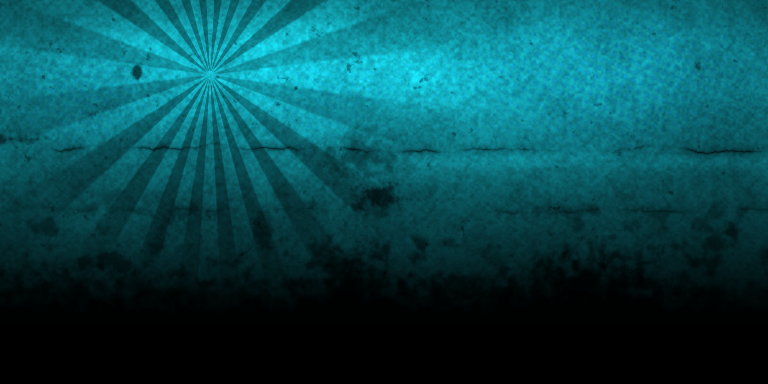
This background is drawn by a WebGL 1 fragment shader. Its source:

```glsl
precision highp float;

uniform vec2 u_resolution;

#define TINT vec3(0.10, 0.92, 1.0)
#define DOT_TINT vec3(0.07, 0.80, 1.04)
#define BURST_CENTER vec2(0.547, 0.805)
#define RAY_COUNT 20.0
#define RAY_STRETCH 1.55
#define RAY_PHASE 0.02
#define RAY_DARKNESS 0.34
#define DOT_PITCH 0.0235
#define FLOOR_HEIGHT 0.17
#define PEAK_LIGHT 0.66
#define GRAIN 0.34

float hash(vec2 p) {
  return fract(sin(dot(p, vec2(127.1, 311.7))) * 43758.5453);
}

float noise(vec2 p) {
  vec2 i = floor(p), f = fract(p);
  f = f * f * (3.0 - 2.0 * f);
  return mix(mix(hash(i), hash(i + vec2(1.0, 0.0)), f.x),
             mix(hash(i + vec2(0.0, 1.0)), hash(i + 1.0), f.x), f.y);
}

float fbm(vec2 p) {
  float sum = 0.0, amp = 0.5;
  for (int i = 0; i < 5; i++) {
    sum += amp * noise(p);
    p = mat2(1.6, 1.2, -1.2, 1.6) * p + 7.3;
    amp *= 0.5;
  }
  return sum;
}

float glow(vec2 p, vec2 center, vec2 size) {
  vec2 d = (p - center) / size;
  return exp(-dot(d, d));
}

// Ragged stain with a noisy outline
float stain(vec2 p, vec2 center, vec2 size) {
  float edge = length((p - center) / size) + 2.8 * (fbm(p * 48.0) - 0.5);
  return 1.0 - smoothstep(0.1, 1.4, edge);
}

// Thin broken crack with a faint shadow around it
float crack(vec2 p, float height, float seed) {
  float path = height + 0.030 * (fbm(vec2(p.x * 7.0, seed)) - 0.5)
             + 0.016 * (fbm(vec2(p.x * 45.0, seed)) - 0.5);
  float gaps = smoothstep(0.35, 0.75, fbm(vec2(p.x * 12.0, seed + 9.0)));
  float d = abs(p.y - path);
  return gaps * (exp(-d / 0.003) + 0.4 * exp(-d / 0.014));
}

// Dark wedges of the burst, fading with distance and toward the sides
float rays(vec2 p) {
  vec2 d = p - BURST_CENTER;
  float turn = atan(d.y, d.x * RAY_STRETCH) / 6.28319 * RAY_COUNT + RAY_PHASE;
  float radius = length(d);
  float soft = 0.025 + 0.004 / (radius + 0.01);
  float wedge = abs(fract(turn) - 0.5);
  float mask = 1.0 - smoothstep(0.23 - soft, 0.23 + soft, wedge);
  float steep = mix(0.6, 1.0, smoothstep(0.1, 0.7, abs(d.y) / (radius + 0.001)));
  return mask * steep * (1.0 - smoothstep(0.30, 0.72, radius)) * smoothstep(0.0, 0.03, radius);
}

// Slanted halftone screen
float halftone(vec2 p) {
  vec2 cell = fract(mat2(0.94, 0.34, -0.34, 0.94) * p / DOT_PITCH) - 0.5;
  float area = glow(p, vec2(1.62, 0.80), vec2(0.42, 0.20))
             + 0.7 * glow(p, vec2(0.22, 0.75), vec2(0.24, 0.13))
             + 0.5 * glow(p, vec2(0.85, 0.74), vec2(0.20, 0.12));
  return area * (1.0 - smoothstep(0.15, 0.48, length(cell)));
}

void main() {
  vec2 uv = gl_FragCoord.xy / u_resolution;
  vec2 p = vec2(uv.x * 2.0, uv.y);

  // Vertical light with broad glows and dim corners
  float rise = clamp((p.y - FLOOR_HEIGHT) / 0.62, 0.0, 1.0);
  float light = PEAK_LIGHT * pow(rise, 1.02);
  light *= 1.0 - 0.30 * smoothstep(0.84, 1.03, p.y);
  light *= 1.0 - 0.24 * smoothstep(1.4, 2.0, p.x);
  light *= 1.0 - 0.18 * (1.0 - smoothstep(0.0, 0.35, p.x));
  light += 0.17 * glow(p, vec2(0.66, 0.84), vec2(0.32, 0.20));
  light += 0.10 * glow(p, vec2(1.13, 0.82), vec2(0.22, 0.15));
  light += 0.07 * smoothstep(0.9, 1.2, p.x) * glow(p, vec2(p.x, 0.580), vec2(1.0, 0.022));

  light *= 1.0 - RAY_DARKNESS * rays(p);

  // Worn plaster: cloudy patches, fine grit and slanted scuffs
  float mottle = fbm(p * vec2(7.0, 9.0));
  float grit = fbm(p * 100.0);
  float scuff = fbm(vec2(dot(p, vec2(0.7, 0.7)) * 14.0, dot(p, vec2(-0.7, 0.7)) * 60.0));
  float grain = noise(p * 150.0 + 8.0);
  light *= 1.0 + GRAIN * (1.1 * (mottle - 0.48) + 1.2 * (grit - 0.48)
                        + 0.5 * (scuff - 0.48) + 0.45 * (grain - 0.5));

  // Cracks and stains
  float dirt = 0.55 * crack(p, 0.612, 2.0) + 0.40 * crack(p, 0.452, 15.0);
  dirt += 0.55 * stain(p, vec2(0.985, 0.485), vec2(0.060, 0.028));
  dirt += 0.32 * stain(p, vec2(0.930, 0.590), vec2(0.090, 0.050));
  dirt += 0.60 * stain(p, vec2(0.358, 0.812), vec2(0.011, 0.018));
  dirt += 0.50 * stain(p, vec2(0.040, 0.638), vec2(0.075, 0.014));
  dirt += 0.60 * stain(p, vec2(1.910, 0.390), vec2(0.018, 0.035));
  dirt += 0.35 * smoothstep(0.70, 0.84, fbm(p * 44.0 + 3.0));
  float low = 1.0 - smoothstep(0.28, 0.60, p.y);
  dirt += 0.60 * low * smoothstep(0.48, 0.75, fbm(p * 22.0 + 11.0));
  light *= 1.0 - min(dirt, 0.85);

  // Ragged black rising from the floor
  float ragged = 0.205 + 0.06 * (fbm(p * vec2(4.0, 5.0) + 2.0) - 0.5)
               + 0.22 * (fbm(p * 42.0) - 0.5);
  ragged += 0.08 * glow(p, vec2(1.56, 0.25), vec2(0.20, 0.30));
  ragged += 0.08 * glow(p, vec2(0.90, 0.30), vec2(0.10, 0.30));
  light *= smoothstep(ragged - 0.05, ragged + 0.12, p.y);

  vec3 color = light * mix(TINT, DOT_TINT, 0.8 * halftone(p));
  color += vec3(0.0, 0.012, 0.012) * smoothstep(0.1, 0.3, p.y);
  gl_FragColor = vec4(color, 1.0);
}
```
